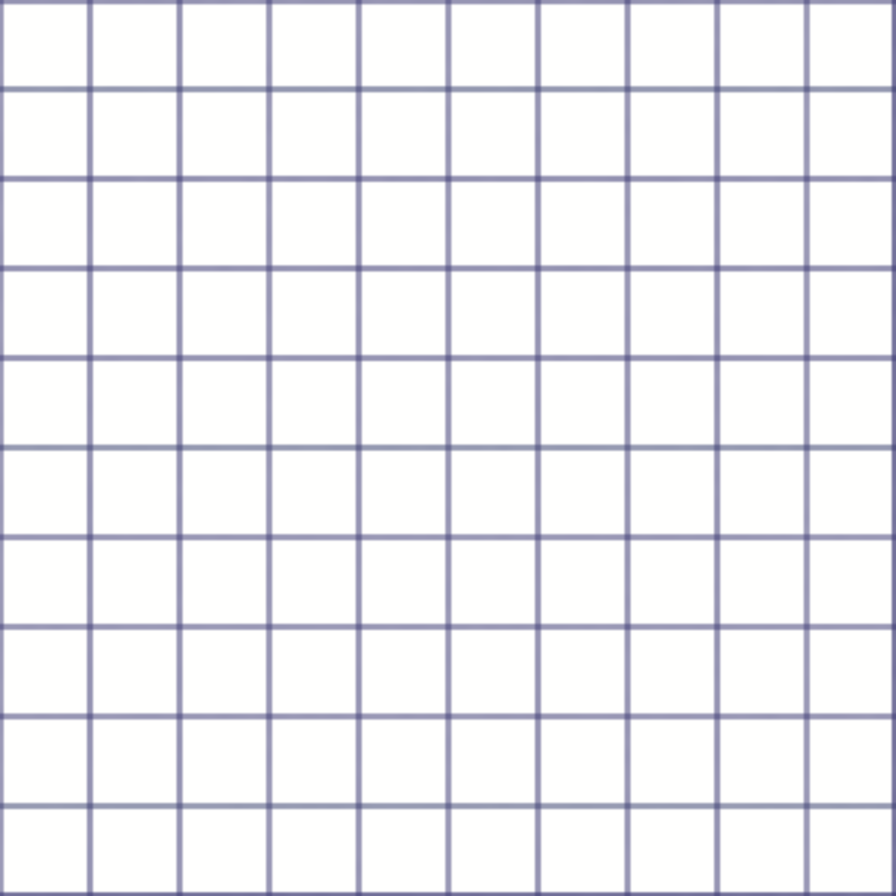
Give the GLSL for this pattern, as a Shadertoy shader.

```glsl
// Square graph paper: a ten by ten grid of soft violet-blue lines on white.

const float CELLS = 10.0;
const vec3 PAPER = vec3(1.0, 1.0, 0.995);
const vec3 VIOLET_INK = vec3(0.255, 0.245, 0.465);
const vec3 SLATE_INK = vec3(0.245, 0.275, 0.450);

float hash(vec2 p) {
    return fract(sin(dot(p, vec2(127.1, 311.7))) * 43758.55);
}

float valueNoise(vec2 p) {
    vec2 cell = floor(p);
    vec2 f = smoothstep(0.0, 1.0, fract(p));
    float low = mix(hash(cell), hash(cell + vec2(1.0, 0.0)), f.x);
    float high = mix(hash(cell + vec2(0.0, 1.0)), hash(cell + 1.0), f.x);
    return mix(low, high, f.y);
}

// Distance to the nearest rule; the outer rules stay inside the canvas.
float ruleDistance(float x, float index) {
    float center = clamp(index / CELLS + 0.0004, 0.0008, 0.9986);
    return abs(x - center);
}

// Soft-edged stroke with a narrow core.
float stroke(float d, float pixel) {
    float core = 0.0012;
    float feather = max(0.0043, pixel);
    return 1.0 - smoothstep(core, core + feather, d);
}

// Slightly uneven ink density, different for each rule.
float density(float index, float axis, float borderIndex) {
    float uneven = 0.04 * (hash(vec2(index, axis)) - 0.5);
    float border = 1.0 - step(0.5, abs(index - borderIndex));
    return 0.55 + uneven + 0.2 * border;
}

void mainImage(out vec4 fragColor, in vec2 fragCoord) {
    vec2 uv = fragCoord / iResolution.xy;
    vec2 pixel = 1.0 / iResolution.xy;
    vec2 index = floor(uv * CELLS + 0.5);

    // Rules along each axis, darker at the right and bottom borders.
    float vertical = stroke(ruleDistance(uv.x, index.x), pixel.x)
                   * density(index.x, 3.0, CELLS);
    float horizontal = stroke(ruleDistance(uv.y, index.y), pixel.y)
                     * density(index.y, 7.0, 0.0);

    // Ink builds up where rules cross, with faint mottling along them.
    float coverage = 1.0 - (1.0 - vertical) * (1.0 - horizontal);
    coverage *= 0.98 + 0.04 * valueNoise(uv * 64.0);

    // Every fourth horizontal rule leans towards slate.
    float slate = 1.0 - step(0.5, abs(mod(index.y, 4.0) - 1.0));
    slate *= horizontal / max(vertical + horizontal, 0.001);
    vec3 ink = mix(VIOLET_INK, SLATE_INK, slate);

    fragColor = vec4(mix(PAPER, ink, coverage), 1.0);
}
```
